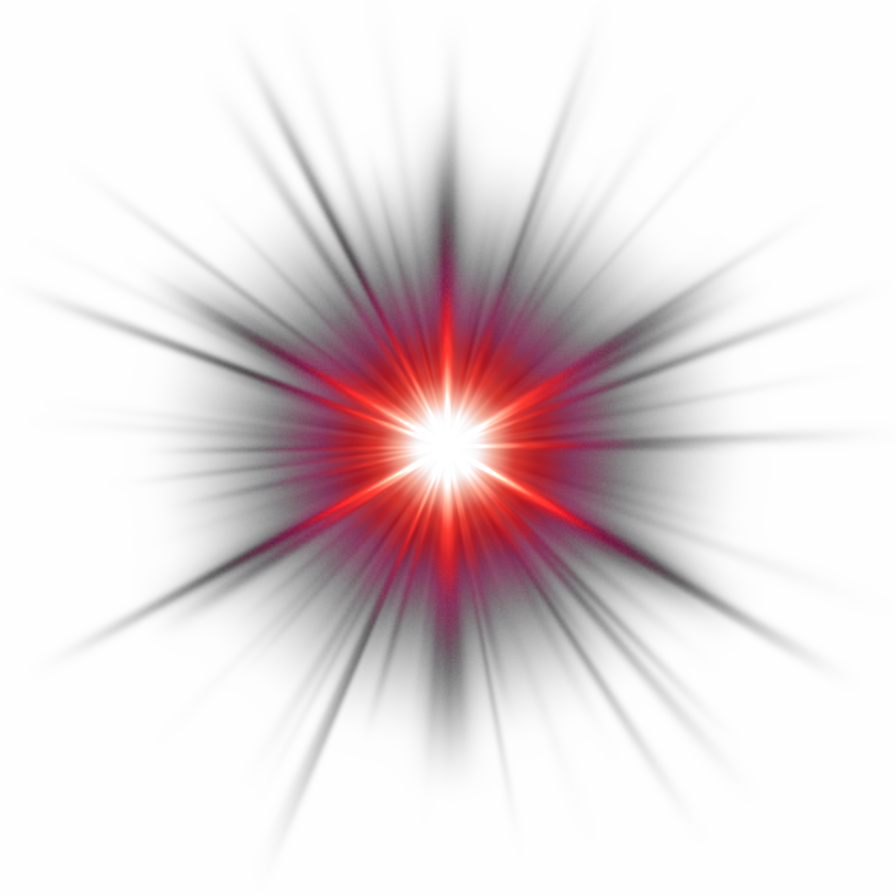
Give the GLSL for this background, as a three.js fragment shader.

```glsl
// A burst of light on white: a hot star core cools through red and magenta to smoke.
// Six broad spokes, eight long streaks and a ring of hashed rays add cover over a
// soft halo; the same rays push the colour ramp outward so the core becomes a star.

varying vec2 vUv;

const vec2 CENTER = vec2(0.4995, 0.5015);
const float TAU = 6.2831853;

// Colours from the core outward
const vec3 PAPER = vec3(0.995);
const vec3 CORE = vec3(1.0);
const vec3 CORAL = vec3(1.0, 0.58, 0.47);
const vec3 SCARLET = vec3(0.88, 0.17, 0.14);
const vec3 CRIMSON = vec3(0.70, 0.07, 0.13);
const vec3 PLUM = vec3(0.46, 0.07, 0.26);
const vec3 SMOKE = vec3(0.12, 0.11, 0.12);

// Angles and angular widths are in turns, lengths in canvas units
const float SPOKES = 6.0;
const float SPOKE_WIDTH = 0.0125;
const float SPOKE_REACH = 0.40;
const float SPOKE_COVER = 0.80;
const vec4 LONG_STREAKS = vec4(0.3250, 0.4436, 0.5794, 0.9167);
const vec4 SOFT_STREAKS = vec4(0.1960, 0.8417, 0.6836, 0.0560);
const float STREAK_WIDTH = 0.0024;
const float STREAK_REACH = 0.54;
const int RAY_COUNT = 60;
const float RAY_COVER = 0.48;
const float RAY_SPREAD = 0.0002;
const float HALO_RADIUS = 0.212;
const float HALO_EDGE = 0.345;
const float STRIAE = 150.0;
const float GRAIN_CELLS = 420.0;
const float GRAIN = 0.035;

float hash11(float p) {
  p = fract(p * 0.1031);
  p *= p + 33.33;
  return fract(p * (p + p));
}

float hash21(vec2 p) {
  vec3 q = fract(p.xyx * 0.1031);
  q += dot(q, q.yzx + 33.33);
  return fract((q.x + q.y) * q.z);
}

// Smooth noise around the circle, without a seam
float ringNoise(float turn, float cells) {
  float x = turn * cells;
  float i = floor(x);
  float f = smoothstep(0.0, 1.0, x - i);
  return mix(hash11(mod(i, cells) + 7.0), hash11(mod(i + 1.0, cells) + 7.0), f);
}

float bell(float x, float width) {
  x /= width;
  return exp(-x * x);
}

float fade(float start, float end, float r) {
  return 1.0 - smoothstep(start, end, r);
}

// Summed strength of four streaks
float streaks(float turn, vec4 angles, float width) {
  vec4 d = (fract(turn - angles + 0.5) - 0.5) / width;
  return dot(exp(-d * d), vec4(1.0));
}

// Thin rays with jittered angle, width, strength and reach
float scatteredRays(float turn, float r) {
  float sum = 0.0;
  for (int i = 0; i < RAY_COUNT; i++) {
    float id = float(i);
    float angle = (id + hash11(id + 11.0)) / float(RAY_COUNT);
    float power = hash11(id + 91.0);
    float reach = mix(0.30, 0.56, hash11(id + 173.0));
    float width = mix(0.0014, 0.0035, hash11(id + 257.0)) + RAY_SPREAD / r;
    float d = fract(turn - angle + 0.5) - 0.5;
    sum += bell(d, width) * mix(0.15, 1.0, power * power) * fade(0.11, reach, r);
  }
  return sum;
}

// Colour of the light as it cools with distance
vec3 heat(float q) {
  vec3 c = mix(CORE, CORAL, smoothstep(0.028, 0.058, q));
  c = mix(c, SCARLET, smoothstep(0.050, 0.083, q));
  c = mix(c, CRIMSON, smoothstep(0.078, 0.112, q));
  c = mix(c, PLUM, smoothstep(0.105, 0.150, q));
  return mix(c, SMOKE, smoothstep(0.140, 0.215, q));
}

void main() {
  vec2 p = vUv - CENTER;
  float r = max(length(p), 0.001);
  float turn = fract(atan(p.y, p.x) / TAU + 1.0);

  // Rays
  float striae = ringNoise(turn, STRIAE);
  float spokeOffset = (fract(turn * SPOKES) - 0.5) / SPOKES;
  float spoke = bell(spokeOffset, SPOKE_WIDTH) * (0.65 + 0.5 * striae);
  float width = STREAK_WIDTH + RAY_SPREAD / r;
  float streak = 0.75 * streaks(turn, LONG_STREAKS, width)
               + 0.42 * streaks(turn, SOFT_STREAKS, width);
  float rays = RAY_COVER * scatteredRays(turn, r);

  // Cover over the paper
  float halo = 0.90 * exp(-pow(r / HALO_RADIUS, 3.6)) + 0.10 * fade(0.23, HALO_EDGE, r);
  halo *= 0.94 + 0.12 * striae;
  float clear = 1.0 - clamp(halo, 0.0, 1.0);
  clear *= 1.0 - clamp(SPOKE_COVER * spoke * fade(0.17, SPOKE_REACH, r), 0.0, 1.0);
  clear *= 1.0 - clamp(streak * fade(0.12, STREAK_REACH, r), 0.0, 0.9);
  clear *= 1.0 - clamp(rays, 0.0, 0.85);
  float cover = max(1.0 - clear, fade(0.06, 0.13, r));

  // Light, stretched and brightened along the rays
  float beam = clamp(0.6 * spoke + 0.45 * streak + 0.6 * rays, 0.0, 1.1);
  vec3 light = heat(r / (0.96 + 0.5 * beam));
  light *= 0.92 + 0.4 * beam * fade(0.13, 0.22, r);
  light = mix(light, CORE, bell(r, 0.045));

  // Fine grain in the smoke
  float grain = hash21(floor(vUv * GRAIN_CELLS)) - 0.5;
  vec3 color = mix(PAPER, min(light, 1.0), cover);
  color += GRAIN * grain * cover * smoothstep(0.08, 0.2, r);
  gl_FragColor = vec4(clamp(color, 0.0, 1.0), 1.0);
}
```
